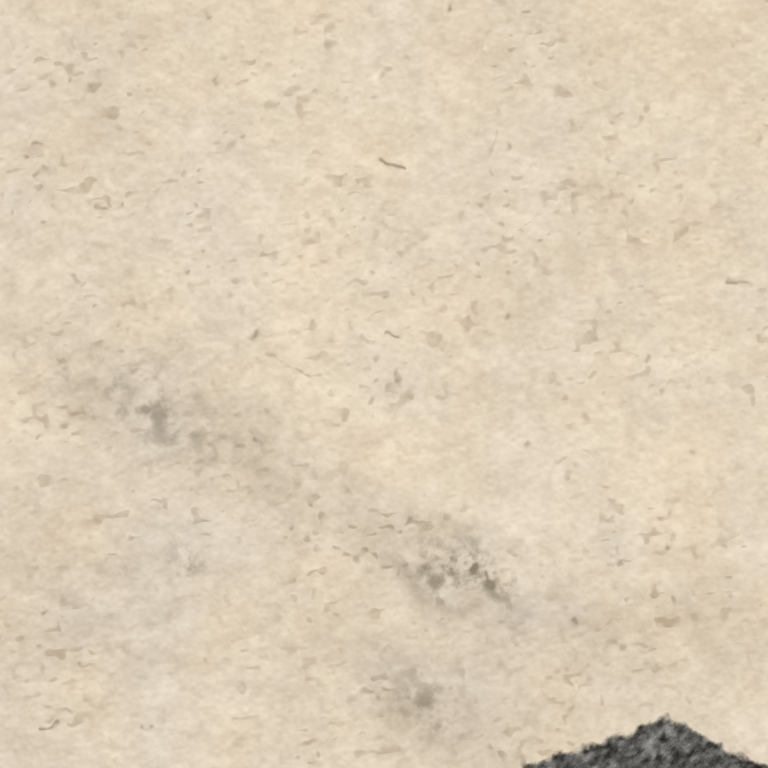
Reproduce this texture procedurally as a WebGL 1 fragment shader.

```glsl
precision highp float;
uniform vec2 u_resolution;

#define CREAM vec3(0.902, 0.843, 0.752)
#define SHADE_STEP vec3(0.047, 0.049, 0.050)
#define FLECK_COLOR vec3(0.50, 0.43, 0.36)
#define SMUDGE_COLOR vec3(0.47, 0.43, 0.36)
#define CHARCOAL vec3(0.375, 0.37, 0.355)
#define CLOUD_CONTRAST 0.8
#define MOTTLE_CONTRAST 1.3
#define GRAIN_CONTRAST 1.5
#define PULP_CONTRAST 1.5
#define STAIN_STRENGTH 1.75
#define SPECK_STRENGTH 1.5
#define FLECK_STRENGTH 0.5

float hash(vec2 p) {
  return fract(sin(dot(p, vec2(127.1, 311.7))) * 43758.545);
}

float noise(vec2 p) {
  vec2 i = floor(p), f = fract(p);
  f = f * f * (3.0 - 2.0 * f);
  return mix(mix(hash(i), hash(i + vec2(1.0, 0.0)), f.x),
             mix(hash(i + vec2(0.0, 1.0)), hash(i + 1.0), f.x), f.y);
}

float fbm(vec2 p) {
  float sum = 0.0, amplitude = 0.533;
  for (int i = 0; i < 4; i++) {
    sum += amplitude * noise(p);
    p = mat2(1.6, 1.2, -1.2, 1.6) * p + 7.3;
    amplitude *= 0.5;
  }
  return sum;
}

vec2 rotate(vec2 p, float angle) {
  float c = cos(angle), s = sin(angle);
  return vec2(c * p.x + s * p.y, c * p.y - s * p.x);
}

// Soft elliptical spot, 1 at its centre
float spot(vec2 p, vec2 center, vec2 radius, float angle) {
  vec2 q = rotate(p - center, angle) / radius;
  return exp(-dot(q, q));
}

// Scattered short strokes, at most one per grid cell
float flecks(vec2 p, float cells, float reach, float width, float tilt, float density) {
  vec2 g = p * cells, cell = floor(g);
  float ink = 0.0;
  for (int y = -1; y <= 1; y++) {
    for (int x = -1; x <= 1; x++) {
      vec2 id = cell + vec2(float(x), float(y));
      vec2 center = id + vec2(hash(id + 3.1), hash(id + 8.7));
      vec2 q = rotate(g - center, (hash(id + 5.3) - 0.5) * tilt);
      float halfLength = reach * (0.2 + 0.8 * hash(id + 1.9));
      q.y += q.x * q.x * (hash(id + 6.1) - 0.5) * 1.5;
      q.x = max(abs(q.x) - halfLength, 0.0);
      float chance = hash(id + 12.4), strength = hash(id + 4.6);
      strength = step(chance, density) * (0.2 + 0.8 * strength * strength);
      ink = max(ink, strength * exp(-dot(q, q) / (width * width)));
    }
  }
  return ink;
}

void main() {
  vec2 p = gl_FragCoord.xy / u_resolution;
  vec2 warped = p + 0.09 * (vec2(fbm(p * 9.0), fbm(p * 9.0 + 31.0)) - 0.5);
  vec2 ragged = p + 0.007 * (vec2(noise(p * 95.0), noise(p * 95.0 + 31.0)) - 0.5);

  // Paper clouds, mottling, grain and the finest pulp
  float cloud = fbm(warped * vec2(5.0, 6.0) + 2.0) - 0.5;
  float mottle = fbm(p * vec2(24.0, 28.0) + 17.0) - 0.5;
  float grain = fbm(rotate(p, 0.1) * vec2(64.0, 92.0)) - 0.5;
  float pulp = 0.6 * noise(rotate(p, 0.08) * vec2(120.0, 180.0) + 11.0)
             + 0.4 * noise(rotate(p, -0.3) * vec2(215.0, 240.0) + 5.0) - 0.5;
  float shade = 0.27 + CLOUD_CONTRAST * cloud + MOTTLE_CONTRAST * mottle
              + GRAIN_CONTRAST * grain + PULP_CONTRAST * pulp;

  // Grey stain falling from left to lower right
  float stain = 0.95 * spot(warped, vec2(0.19, 0.48), vec2(0.17, 0.055), -0.42)
              + 0.85 * spot(warped, vec2(0.54, 0.28), vec2(0.21, 0.050), -0.42)
              + 0.75 * spot(warped, vec2(0.57, 0.10), vec2(0.15, 0.080), -0.30)
              + 0.40 * spot(warped, vec2(0.14, 0.24), vec2(0.22, 0.16), 0.2)
              + 0.45 * spot(warped, vec2(0.90, 0.18), vec2(0.18, 0.10), 0.0)
              + 0.25 * spot(warped, vec2(0.08, 0.85), vec2(0.16, 0.20), 0.0);
  shade += STAIN_STRENGTH * stain * (0.2 + 1.5 * fbm(p * 30.0 + 5.0));

  // Clustered irregular specks
  float cluster = smoothstep(0.40, 0.68, fbm(p * 12.0 + 27.0)) + 0.7 * stain;
  float specks = smoothstep(0.66, 0.95, noise(rotate(ragged, 0.15) * vec2(80.0, 115.0)));
  shade += SPECK_STRENGTH * specks * (0.25 + cluster);
  vec3 color = CREAM - shade * SHADE_STEP;

  // Warm and cool drift
  float warmth = fbm(p * 10.0 + 43.0) - 0.5 + 0.12 * (p.x + p.y - 1.0) - 0.38 * stain;
  color += warmth * vec3(0.025, 0.004, -0.036);

  // Olive and grey smudges
  float blotch = smoothstep(0.36, 0.78, fbm(p * 58.0 + 9.0));
  float smudge = spot(warped, vec2(0.61, 0.27), vec2(0.065, 0.032), -0.25)
               + 0.45 * spot(warped, vec2(0.56, 0.09), vec2(0.06, 0.035), 0.0)
               + 0.40 * spot(warped, vec2(0.21, 0.48), vec2(0.11, 0.035), -0.5)
               + 0.45 * spot(warped, vec2(0.25, 0.28), vec2(0.018, 0.030), 0.0);
  color = mix(color, SMUDGE_COLOR, min(smudge * blotch * 1.2, 0.7));

  // Sparse dots, broken fibres and pale hairs
  float ink = flecks(ragged, 16.0, 0.05, 0.060, 2.5, 0.22);
  ink = max(ink, 0.9 * flecks(ragged + 4.0, 9.0, 0.20, 0.022, 0.7, 0.18));
  ink = max(ink, 0.4 * flecks(ragged + 15.0, 7.0, 0.24, 0.018, 5.0, 0.14));
  float breaks = smoothstep(0.2, 0.75, noise(p * 110.0));
  color = mix(color, FLECK_COLOR, FLECK_STRENGTH * ink * (0.2 + 1.1 * breaks));
  color += 0.03 * breaks * flecks(ragged + 21.0, 28.0, 0.30, 0.07, 2.2, 0.35);

  // Charcoal peak at the lower right
  float ridge = 0.065 - max(0.34 * (0.87 - p.x), 0.50 * (p.x - 0.87));
  float depth = ridge - p.y + 0.022 * (fbm(p * 55.0) - 0.5);
  float streaks = fbm(rotate(p, 0.75) * vec2(85.0, 125.0) + 3.0) - 0.5;
  vec3 coal = CHARCOAL + 0.65 * streaks - 0.10 * exp(-abs(depth) * 120.0);
  color = mix(color, coal, smoothstep(-0.005, 0.006, depth));

  gl_FragColor = vec4(clamp(color, 0.0, 1.0), 1.0);
}
```
